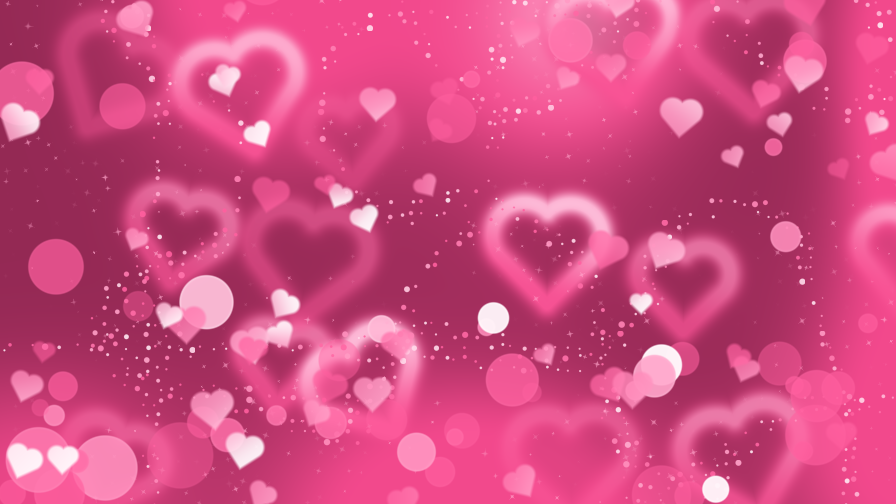
A Shadertoy shader for this background:

```glsl
// Soft pink backdrop with glowing heart outlines, small hearts, bokeh discs,
// trails of dots and faint sparkles. Layers are blended back to front;
// hashed loops place the large parts and hashed grids the fine ones.

const vec3 DARK  = vec3(0.58, 0.16, 0.33);
const vec3 ROSE  = vec3(0.95, 0.285, 0.55);
const vec3 PINK  = vec3(1.00, 0.37, 0.62);
const vec3 PALE  = vec3(1.00, 0.64, 0.79);
const vec3 WHITE = vec3(1.00, 0.97, 0.985);

const vec2  OUTLINE_GRID  = vec2(5.0, 3.0);
const float OUTLINE_WIDTH = 0.027;
const int   HEART_COUNT   = 58;
const float HEART_BLUR    = 0.004;
const int   DISC_COUNT    = 58;
const float DISC_BLUR     = 0.002;
const float DOT_CELL      = 0.022;
const float SPARK_CELL    = 0.044;

float hash(vec2 p) {
    return fract(sin(dot(p, vec2(127.1, 311.7))) * 43758.5);
}

vec4 hash4(float seed) {
    return fract(sin(seed * vec4(12.99, 78.23, 37.72, 93.17) + vec4(1.3, 2.1, 4.7, 0.9)) * 43758.5);
}

float noise(vec2 p) {
    vec2 i = floor(p), f = fract(p);
    f = f * f * (3.0 - 2.0 * f);
    return mix(mix(hash(i), hash(i + vec2(1, 0)), f.x),
               mix(hash(i + vec2(0, 1)), hash(i + 1.0), f.x), f.y);
}

vec2 rotate(vec2 p, float a) {
    float c = cos(a), s = sin(a);
    return vec2(c * p.x - s * p.y, s * p.x + c * p.y);
}

// Saturated pink through pale pink to white
vec3 tintRamp(float t) {
    return mix(mix(PINK, PALE, smoothstep(0.0, 0.6, t)), WHITE, smoothstep(0.5, 0.9, t));
}

// Signed distance to a heart about 1.2 wide, centred on the origin
float heartDistance(vec2 p) {
    p = vec2(abs(p.x), p.y + 0.55);
    if (p.x + p.y > 1.0) return length(p - vec2(0.25, 0.75)) - 0.3536;
    vec2 notch = p - vec2(0.0, 1.0);
    vec2 side = p - 0.5 * max(p.x + p.y, 0.0);
    return sqrt(min(dot(notch, notch), dot(side, side))) * sign(p.x - p.y);
}

float light(vec2 p, vec2 centre, vec2 radius) {
    vec2 q = (p - centre) / radius;
    return exp(-dot(q, q));
}

vec3 backdrop(vec2 p, float aspect) {
    vec2 u = vec2(p.x / aspect, p.y);
    float top = light(u, vec2(0.63, 0.97), vec2(0.12, 0.22));
    float glow = 1.2 * light(u, vec2(0.63, 1.02), vec2(0.16, 0.34))
        + 1.00 * light(u, vec2(0.31, 1.06), vec2(0.16, 0.34))
        + 1.15 * light(u, vec2(1.03, 0.82), vec2(0.09, 0.40))
        + 1.20 * light(u, vec2(0.53, -0.05), vec2(0.22, 0.27))
        + 0.85 * light(u, vec2(1.02, 0.12), vec2(0.14, 0.32))
        + 0.70 * light(u, vec2(0.03, 0.02), vec2(0.17, 0.25));
    glow = smoothstep(0.0, 0.85, glow + 0.12 * noise(u * 4.0));
    return mix(mix(DARK, ROSE, glow), PALE, 0.75 * top * top);
}

vec3 addOutlines(vec3 col, vec2 p, float aspect) {
    for (float i = 0.0; i < OUTLINE_GRID.x * OUTLINE_GRID.y; i++) {
        vec4 r = hash4(i + 3.0);
        vec2 cell = vec2(mod(i, OUTLINE_GRID.x), floor(i / OUTLINE_GRID.x));
        cell.x += 0.4 * (mod(cell.y, 2.0) - 0.5);
        vec2 centre = (cell + 0.5 + 0.75 * (r.xy - 0.5)) / OUTLINE_GRID * vec2(aspect, 1.0);
        float size = mix(0.12, 0.21, r.z);
        float strength = mix(0.35, 1.0, r.w);
        vec2 q = rotate(p - centre, (r.x - r.w) * 0.7) / size;
        float d = heartDistance(q) * size;
        col = mix(col, DARK, 0.3 * strength * smoothstep(0.0, -0.06, d));
        float ring = exp(-pow(abs(d) / OUTLINE_WIDTH, 2.4));
        float halo = 0.15 * exp(-abs(d) / 0.04);
        float shine = pow(strength, 3.0) * ring * smoothstep(-0.5, 0.6, q.y + 0.4 * q.x);
        vec3 tint = mix(mix(ROSE, PINK, 0.5 * ring), vec3(1.0, 0.78, 0.88), shine);
        col = mix(col, tint, strength * min(0.95 * ring + halo, 1.0));
    }
    return col;
}

// Fine grains: sparkles in loose patches, dots along the contours of a noise
vec3 addGrains(vec3 col, vec2 p) {
    for (float layer = 0.0; layer < 2.0; layer++) {
        vec2 g = p / SPARK_CELL + layer * 17.4, id = floor(g);
        vec4 r = hash4(hash(id) * 91.0 + layer);
        vec2 q = rotate(fract(g) - 0.5 - 0.5 * (r.xy - 0.5), r.x * 1.5);
        vec2 arm = sqrt(abs(q) / mix(0.12, 0.30, r.z));
        float patchy = smoothstep(0.5, 0.65, noise(id * 0.27 + 40.0)) * step(0.35, r.w);
        col = mix(col, PALE, 0.75 * r.y * patchy * smoothstep(1.1, 0.5, arm.x + arm.y));

        g = p / DOT_CELL + layer * 9.37;
        id = floor(g);
        r = hash4(hash(id + 5.0) * 77.0 + layer);
        float contour = abs(noise(id * DOT_CELL * 3.0 + layer * 8.0) - 0.5);
        float present = step(contour, 0.045) * step(0.3, r.w);
        float radius = mix(0.0020, 0.0064, r.z * r.z);
        float d = length(fract(g) - 0.5 - 0.55 * (r.xy - 0.5)) * DOT_CELL - radius;
        col = mix(col, tintRamp(0.8 * r.x), present * 0.9 * smoothstep(0.0014, -0.0014, d));
    }
    return col;
}

// Translucent discs, denser toward the bottom, with a slightly lighter rim
vec3 addDiscs(vec3 col, vec2 p, float aspect) {
    for (int i = 0; i < DISC_COUNT; i++) {
        vec4 r = hash4(float(i) + 61.0);
        float height = r.w < 0.78 ? 0.4 * r.y * (0.4 + r.y) : 1.05 - 0.35 * r.y * r.y;
        float radius = mix(0.017, 0.068, pow(r.z, 1.5));
        float d = length(p - vec2(r.x * aspect, height)) - radius;
        float tone = fract(r.w * 13.7);
        float rim = smoothstep(-0.006, 0.0, d);
        float alpha = mix(0.35, 0.97, sqrt(tone)) + 0.03 * rim;
        vec3 tint = tintRamp(pow(tone, 3.0) + 0.06 * rim);
        col = mix(col, tint, alpha * smoothstep(DISC_BLUR, -DISC_BLUR, d));
    }
    return col;
}

vec3 addHearts(vec3 col, vec2 p, float aspect) {
    for (int i = 0; i < HEART_COUNT; i++) {
        vec4 r = hash4(float(i) + 200.0);
        vec2 spread = fract(float(i) * vec2(0.7549, 0.5698) + 0.4 * r.xy);
        float size = mix(0.034, 0.072, r.z);
        vec2 q = rotate(p - spread * vec2(aspect, 1.0), (r.x - 0.5) * 1.2) / size;
        float d = heartDistance(q) * size;
        float sheen = smoothstep(-0.6, 0.6, q.y * (r.y - 0.5) * 2.0 + q.x * 0.5);
        vec3 tint = tintRamp(pow(r.w, 2.3) + 0.3 * r.w * (sheen - 0.4));
        float alpha = mix(0.5, 1.0, sqrt(r.w)) * mix(0.88, 1.0, sheen);
        col = mix(col, tint, alpha * smoothstep(HEART_BLUR, -HEART_BLUR, d));
    }
    return col;
}

void mainImage(out vec4 fragColor, in vec2 fragCoord) {
    vec2 p = fragCoord / iResolution.y;
    float aspect = iResolution.x / iResolution.y;
    vec3 col = backdrop(p, aspect);
    col = addOutlines(col, p, aspect);
    col = addGrains(col, p);
    col = addDiscs(col, p, aspect);
    col = addHearts(col, p, aspect);
    fragColor = vec4(clamp(col, 0.0, 1.0), 1.0);
}
```
